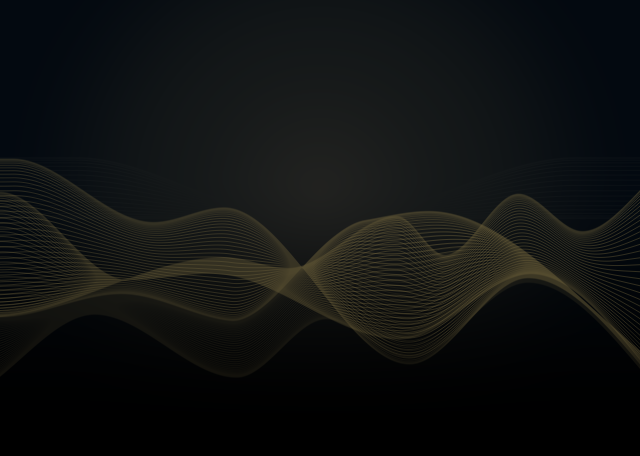
A Shadertoy shader for this background:

```glsl
// Twisting ribbons of fine gold lines over a dark navy backdrop with a soft central glow.

const vec3 GLOW_CORE = vec3(0.140, 0.140, 0.130);
const vec3 GLOW_MID  = vec3(0.072, 0.087, 0.092);
const vec3 NAVY      = vec3(0.013, 0.036, 0.062);
const vec3 GOLD      = vec3(0.460, 0.405, 0.240);
const vec3 HAZE      = vec3(0.160, 0.175, 0.170);
const vec2 GLOW_CENTRE = vec2(0.50, 0.58);
const float GLOW_MID_RADIUS  = 0.42;
const float GLOW_EDGE_RADIUS = 0.70;
const float LINE_WIDTH = 0.0014;   // in canvas heights
const float MIN_GAP    = 0.004;    // thinnest a twisted ribbon may get
const float PI = 3.14159265;

// Smooth climb (or fall) of height h between two turning points.
float ramp(float x, float from, float to, float h) {
    return h * smoothstep(from, to, x);
}

// Ribbon edges: each is a chain of climbs and falls across the canvas.
float crestEdge(float x) {
    return 0.652 + ramp(x, 0.02, 0.24, -0.139) + ramp(x, 0.24, 0.35, 0.032)
         + ramp(x, 0.35, 0.64, -0.344) + ramp(x, 0.64, 0.825, 0.189)
         + ramp(x, 0.825, 1.2, -0.42);
}

float archEdge(float x) {
    return 0.304 + ramp(x, 0.0, 0.19, 0.051) + ramp(x, 0.19, 0.375, -0.060)
         + ramp(x, 0.36, 0.57, 0.215) + ramp(x, 0.52, 0.67, 0.027)
         + ramp(x, 0.67, 1.2, -0.45);
}

float twistEdge(float x) {
    return 0.304 + ramp(x, -0.02, 0.35, 0.132) + ramp(x, 0.35, 0.45, -0.024)
         + ramp(x, 0.45, 0.62, 0.114) + ramp(x, 0.62, 0.695, -0.085)
         + ramp(x, 0.695, 0.81, 0.134) + ramp(x, 0.81, 0.91, -0.082)
         + ramp(x, 0.91, 1.08, 0.165);
}

float sweepEdge(float x) {
    return 0.579 + ramp(x, 0.0, 0.20, -0.193) + ramp(x, 0.20, 0.33, 0.014)
         + ramp(x, 0.33, 0.625, -0.144) + ramp(x, 0.625, 0.83, 0.143)
         + ramp(x, 0.83, 1.2, -0.43);
}

float shadowEdge(float x) {
    return 0.12 + ramp(x, -0.08, 0.148, 0.19) + ramp(x, 0.148, 0.37, -0.138)
         + ramp(x, 0.37, 0.51, 0.128) + ramp(x, 0.51, 0.64, -0.085)
         + ramp(x, 0.64, 0.825, 0.165) + ramp(x, 0.825, 1.2, -0.42);
}

float hazeEdge(float x) {
    return 0.655 + ramp(x, 0.12, 0.45, -0.12) + ramp(x, 0.55, 0.90, 0.12);
}

// Coverage of a sheaf of lines between two edges, packed tighter at the rims.
float ribbon(float y, float edgeA, float edgeB, float count, float px) {
    float gap = max(abs(edgeB - edgeA), MIN_GAP);
    float fromMiddle = y - 0.5 * (edgeA + edgeB);
    float inside = 1.0 - smoothstep(-px, px, abs(fromMiddle) - 0.5 * gap);
    float side = edgeB < edgeA ? -1.0 : 1.0;
    float q = clamp(side * fromMiddle / gap + 0.5, 0.0, 1.0);
    float t = acos(1.0 - 2.0 * q) / PI;
    float spacing = max(gap * PI * sqrt(q * (1.0 - q)) / count, 0.0001);

    float dist = abs(fract(t * count) - 0.5) * spacing;
    float reach = max(LINE_WIDTH, px);
    float line = LINE_WIDTH / reach * max(1.0 - dist / reach, 0.0);
    float average = min(LINE_WIDTH / spacing, 0.65);
    return inside * mix(average, line, smoothstep(1.2, 2.6, spacing / px));
}

// Radial glow fading to navy at the sides and black at the bottom.
vec3 backdrop(vec2 uv, float aspect) {
    float d = length((uv - GLOW_CENTRE) * vec2(aspect, 1.0));
    vec3 col = mix(GLOW_CORE, GLOW_MID, smoothstep(-0.12, GLOW_MID_RADIUS, d));
    col = mix(col, NAVY, smoothstep(0.32, GLOW_EDGE_RADIUS, d));
    return col * smoothstep(0.04, 0.62, uv.y);
}

void mainImage(out vec4 fragColor, in vec2 fragCoord) {
    vec2 uv = fragCoord / iResolution.xy;
    float px = 1.0 / iResolution.y;
    vec3 col = backdrop(uv, iResolution.x / iResolution.y);

    float crest  = crestEdge(uv.x);
    float arch   = archEdge(uv.x);
    float twist  = twistEdge(uv.x);
    float sweep  = sweepEdge(uv.x);
    float shadow = shadowEdge(uv.x);

    // Faint outer lines, kept to the two sides
    float sides = smoothstep(0.12, 0.36, abs(uv.x - 0.5));
    col = mix(col, HAZE, 0.25 * sides * ribbon(uv.y, hazeEdge(uv.x), 0.52, 18.0, px));
    col = mix(col, GOLD, 0.22 * ribbon(uv.y, shadow, arch, 38.0, px));

    // Main ribbons, brighter towards the right
    float light = mix(0.50, 0.64, uv.x) * smoothstep(0.08, 0.36, uv.y);
    col = mix(col, GOLD, light * ribbon(uv.y, crest, arch, 42.0, px));
    col = mix(col, GOLD, light * ribbon(uv.y, twist, sweep, 38.0, px));

    fragColor = vec4(col, 1.0);
}
```
